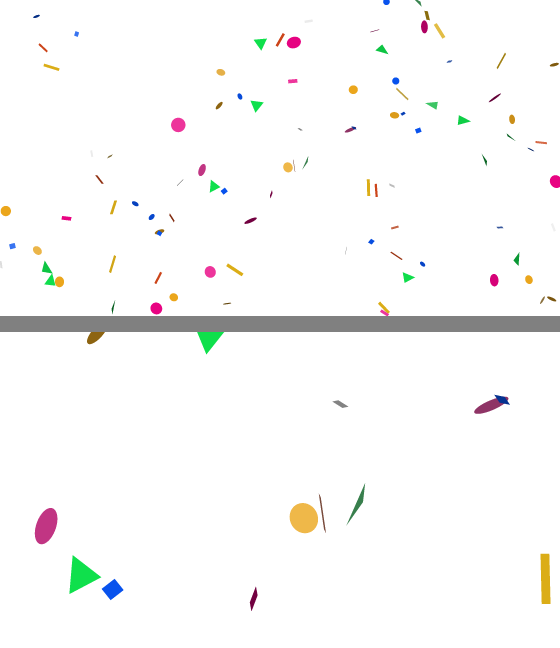
Top, the full canvas; bottom, a detail of the centre.
A WebGL 1 fragment shader for this pattern:

```glsl
precision highp float;
// Sparse confetti on white: discs, squares, triangles and thin strips, tumbling.
// Each family is scattered by a jittered low-discrepancy sequence; every piece
// is turned, foreshortened along a random axis, shaded and supersampled.

uniform vec2 u_resolution;

const int MAX_PIECES = 16;      // upper limit per family
const int SAMPLES = 4;          // antialiasing grid per axis
const float JITTER = 0.45;      // randomness of the placement
const float MIN_FACING = 0.14;  // strongest foreshortening
const float DARKEST = 0.42;     // brightness of edge-on pieces
const float PALE_SHARE = 0.25;  // share of pieces catching the light
const float PALE_MIX = 0.2;     // how much white those pieces get

const vec3 PAPER = vec3(1.0);
const vec3 PINK = vec3(0.91, 0.01, 0.51);
const vec3 GOLD = vec3(0.92, 0.65, 0.11);
const vec3 MUSTARD = vec3(0.86, 0.68, 0.09);
const vec3 BLUE = vec3(0.03, 0.32, 0.93);
const vec3 GREEN = vec3(0.06, 0.88, 0.30);
const vec3 RUST = vec3(0.80, 0.27, 0.10);
const vec3 SILVER = vec3(0.92);

// Half sizes, in canvas heights
const vec2 BIG_DISC = vec2(0.0215);
const vec2 MID_DISC = vec2(0.0155);
const vec2 SMALL_DISC = vec2(0.0108);
const vec2 SQUARE = vec2(0.0075, 0.0090);
const vec2 TRIANGLE = vec2(0.0270);
const vec2 LONG_STRIP = vec2(0.0052, 0.0300);
const vec2 THIN_STRIP = vec2(0.0038, 0.0215);
const vec2 SHORT_STRIP = vec2(0.0058, 0.0145);
const vec2 SLIVER = vec2(0.0040, 0.0130);

const int DISC = 0;
const int BOX = 1;
const int TRI = 2;

vec4 hash4(float n) {
    vec4 p = fract(vec4(n) * vec4(0.1031, 0.1030, 0.0973, 0.1099));
    p += dot(p, p.wzxy + 33.33);
    return fract((p.xxyz + p.yzzw) * p.zywx);
}

mat2 rotation(float angle) {
    float c = cos(angle), s = sin(angle);
    return mat2(c, s, -s, c);
}

// Below 1 inside the unit shape
float shapeValue(vec2 q, int shape) {
    if (shape == DISC) return length(q);
    if (shape == BOX) return max(abs(q.x), abs(q.y));
    return 2.0 * max(abs(q.x) * 0.866 + q.y * 0.5, -q.y);
}

// Covered part of the pixel around offset d from the centre of a piece
float coverage(vec2 d, mat2 toLocal, vec2 size, int shape) {
    float hits = 0.0;
    for (int j = 0; j < SAMPLES; j++) {
        for (int i = 0; i < SAMPLES; i++) {
            vec2 sub = (vec2(float(i), float(j)) + 0.5) / float(SAMPLES) - 0.5;
            vec2 q = toLocal * (d + sub / u_resolution.y);
            hits += step(shapeValue(q / size, shape), 1.0);
        }
    }
    return hits / float(SAMPLES * SAMPLES);
}

// Paints one family of pieces over the colour so far
void scatter(inout vec3 color, vec2 p, float seed, int count,
             int shape, vec2 size, vec3 base) {
    float aspect = u_resolution.x / u_resolution.y;
    for (int i = 0; i < MAX_PIECES; i++) {
        if (i >= count) break;
        float n = seed + float(i);
        vec4 place = hash4(n + 17.3);
        vec4 look = hash4(n * 1.7 + 251.9);

        vec2 center = fract(vec2(0.7549, 0.5698) * n + JITTER * place.xy);
        vec2 d = p - center * vec2(aspect, 1.0);
        vec2 extent = size * mix(0.85, 1.1, place.z);
        if (length(d) > length(extent) + 2.0 / u_resolution.y) continue;

        // Turn, stretch against the foreshortening, turn within the plane
        float facing = max(MIN_FACING, sin(look.x * 1.5708));
        mat2 squash = mat2(1.0 / facing, 0.0, 0.0, 1.0);
        mat2 toLocal = rotation(look.z * 6.2832) * squash * rotation(look.y * 6.2832);

        vec3 tint = base * mix(DARKEST, 1.0, smoothstep(0.1, 0.85, facing));
        tint = mix(tint, PAPER, PALE_MIX * step(look.w, PALE_SHARE));
        color = mix(color, tint, coverage(d, toLocal, extent, shape));
    }
}

void main() {
    vec2 p = gl_FragCoord.xy / u_resolution.y;
    vec3 color = PAPER;

    scatter(color, p, 400.0, 8, BOX, SLIVER, SILVER);
    scatter(color, p, 20.0, 11, DISC, BIG_DISC, PINK);
    scatter(color, p, 63.0, 15, TRI, TRIANGLE, GREEN);
    scatter(color, p, 107.0, 11, BOX, LONG_STRIP, MUSTARD);
    scatter(color, p, 151.0, 16, DISC, MID_DISC, GOLD);
    scatter(color, p, 198.0, 10, BOX, THIN_STRIP, RUST);
    scatter(color, p, 242.0, 10, BOX, SQUARE, BLUE);
    scatter(color, p, 289.0, 8, DISC, SMALL_DISC, BLUE);
    scatter(color, p, 333.0, 5, BOX, SHORT_STRIP, PINK);

    gl_FragColor = vec4(color, 1.0);
}
```
